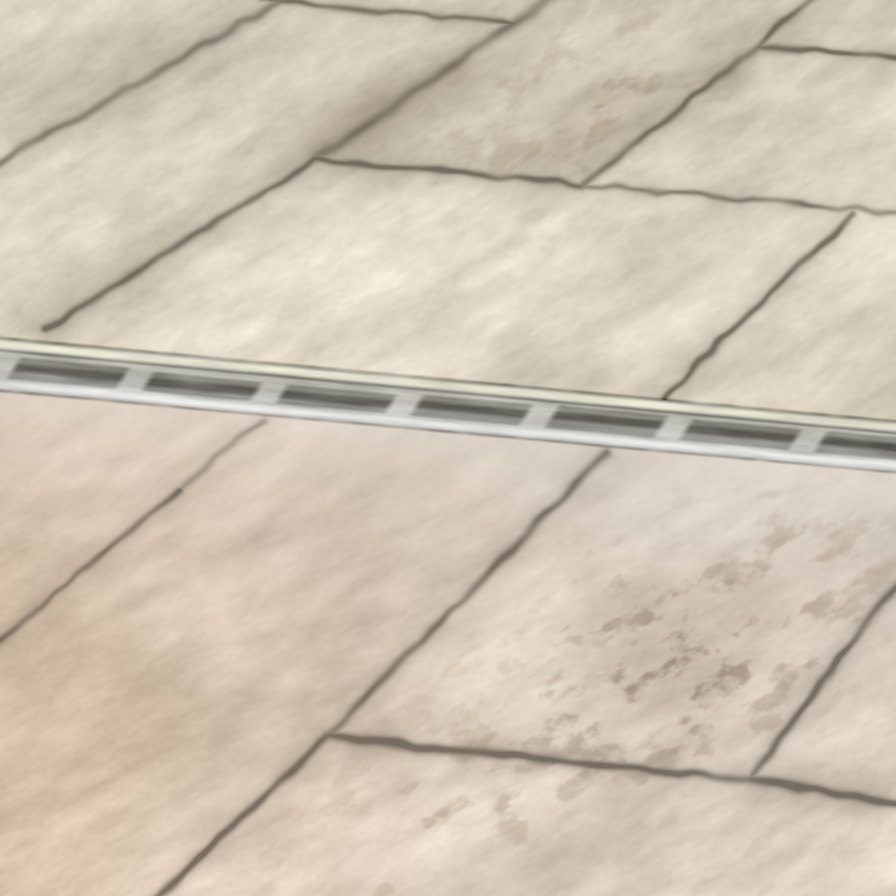
Give the GLSL for this texture, as a three.js fragment shader.

```glsl
// Draws weathered beige stone paving crossed by a slotted metal drain.
varying vec2 vUv;

float hash(vec2 p) {
  return fract(sin(dot(p, vec2(127.1, 311.7))) * 43758.5453);
}

float noise(vec2 p) {
  vec2 i = floor(p), f = fract(p);
  f = f * f * (3.0 - 2.0 * f);
  return mix(mix(hash(i), hash(i + vec2(1.0, 0.0)), f.x),
             mix(hash(i + vec2(0.0, 1.0)), hash(i + vec2(1.0)), f.x), f.y);
}

float fbm(vec2 p) {
  float sum = 0.0, gain = 0.5;
  for (int i = 0; i < 5; i++) {
    sum += gain * noise(p);
    p = mat2(1.6, 1.2, -1.2, 1.6) * p + 7.3;
    gain *= 0.5;
  }
  return sum;
}

vec2 rotate(vec2 p, float angle) {
  float c = cos(angle), s = sin(angle);
  return vec2(c * p.x + s * p.y, c * p.y - s * p.x);
}

float blob(vec2 p, vec2 center, vec2 radius) {
  vec2 d = rotate(p - center, 0.5) / radius;
  return exp(-dot(d, d));
}

// Dark core with a wide soft stain around a segment
float joint(vec2 p, vec2 a, vec2 b, float width, float depth) {
  vec2 ab = b - a;
  float t = clamp(dot(p - a, ab) / dot(ab, ab), 0.0, 1.0);
  float d = length(p - a - ab * t) / width;
  return depth * (0.72 * exp(-d * d) + 0.28 * exp(-d * 0.32));
}

float band(float x, float lo, float hi, float soft) {
  return smoothstep(lo - soft, lo + soft, x) * (1.0 - smoothstep(hi - soft, hi + soft, x));
}

float upperJoints(vec2 p) {
  vec2 corner = vec2(0.352, 0.822), tee = vec2(0.650, 0.794), fork = vec2(0.846, 0.948);
  float j = joint(p, vec2(-0.02, 0.808), vec2(0.31, 0.997), 0.0045, 0.65);
  j = max(j, joint(p, vec2(0.29, 1.0), vec2(0.573, 0.974), 0.0035, 0.8));
  j = max(j, joint(p, vec2(0.62, 1.005), corner, 0.006, 0.65));
  j = max(j, joint(p, corner, vec2(0.05, 0.632), 0.0045, 0.85));
  j = max(j, joint(p, corner, tee, 0.0038, 0.9));
  j = max(j, joint(p, tee, vec2(1.02, 0.760), 0.0035, 0.7));
  j = max(j, joint(p, vec2(0.91, 1.005), fork, 0.004, 0.8));
  j = max(j, joint(p, fork, tee, 0.0045, 0.8));
  j = max(j, joint(p, fork, vec2(1.02, 0.934), 0.0035, 0.9));
  return max(j, joint(p, vec2(0.95, 0.759), vec2(0.742, 0.557), 0.004, 0.85));
}

float lowerJoints(vec2 p) {
  vec2 corner = vec2(0.365, 0.178), tee = vec2(0.836, 0.130);
  float j = joint(p, vec2(0.293, 0.531), vec2(0.2, 0.453), 0.0045, 0.45);
  j = max(j, joint(p, vec2(0.2, 0.453), vec2(-0.02, 0.269), 0.004, 0.8));
  j = max(j, joint(p, vec2(0.677, 0.495), corner, 0.005, 0.75));
  j = max(j, joint(p, corner, vec2(0.17, -0.006), 0.0045, 0.9));
  j = max(j, joint(p, corner, tee, 0.005, 0.9));
  j = max(j, joint(p, tee, vec2(1.02, 0.101), 0.005, 1.0));
  return max(j, joint(p, vec2(1.01, 0.363), tee, 0.0045, 0.85));
}

vec3 stone(vec2 p, float below) {
  vec2 along = rotate(p, 0.5);
  float cloud = fbm(along * vec2(5.0, 11.0) + 3.0) - 0.48;
  float streak = fbm(along * vec2(20.0, 55.0) + 19.0) - 0.48;
  float grain = noise(along * vec2(130.0, 230.0)) - 0.5;
  vec3 warm = mix(vec3(0.865, 0.785, 0.70), vec3(0.86, 0.815, 0.76), smoothstep(0.0, 0.8, p.x));
  vec3 color = mix(vec3(0.85, 0.813, 0.748), warm, below);
  color += vec3(0.21, 0.22, 0.23) * cloud + 0.15 * streak + 0.025 * grain;

  // Broad stains and pale worn areas
  float stain = 0.12 * blob(p, vec2(0.42, 0.88), vec2(0.14, 0.04))
    + 0.10 * blob(p, vec2(0.64, 0.83), vec2(0.10, 0.035))
    + 0.09 * blob(p, vec2(0.12, 0.91), vec2(0.20, 0.06))
    + 0.06 * blob(p, vec2(0.88, 0.85), vec2(0.16, 0.08))
    + 0.09 * blob(p, vec2(0.34, 0.43), vec2(0.13, 0.05))
    + 0.06 * blob(p, vec2(0.75, 0.24), vec2(0.16, 0.06));
  float worn = blob(p, vec2(0.42, 0.71), vec2(0.20, 0.07))
    + blob(p, vec2(0.98, 0.04), vec2(0.12, 0.05));
  color += 0.04 * worn - stain * vec3(0.95, 1.0, 1.0);

  // Pitted patches on the rougher slabs
  float rough = blob(p, vec2(0.77, 0.27), vec2(0.25, 0.13))
    + 0.6 * blob(p, vec2(0.45, 0.07), vec2(0.16, 0.07))
    + 0.5 * blob(p, vec2(0.65, 0.88), vec2(0.18, 0.10));
  float pits = smoothstep(0.52, 0.72, fbm(along * vec2(26.0, 45.0) + 41.0));
  return color - 0.19 * rough * pits * vec3(0.9, 1.0, 1.05);
}

// Drain profile: s runs from its upper edge at 0 to its lower edge at 1
vec3 drain(vec2 p, float s) {
  float streak = fbm(p * vec2(18.0, 130.0) + vec2(0.0, p.x * 12.0)) - 0.48;
  vec3 color = mix(vec3(0.73, 0.73, 0.69), vec3(0.79, 0.79, 0.78), smoothstep(0.3, 0.9, s));
  color += vec3(0.16, 0.15, 0.11) * band(s, 0.05, 0.17, 0.035);
  color -= 0.20 * band(s, 0.20, 0.25, 0.03);
  float cell = (p.x - 0.008 + 0.035 * (s - 0.5)) / 0.15;
  float slot = band(fract(cell), 0.06, 0.87, 0.035);
  float shift = 0.10 * (hash(vec2(floor(cell), 4.0)) - 0.5);
  color -= 0.20 * slot * band(s, 0.34 + shift, 0.76, 0.04);
  color -= 0.17 * slot * band(s, 0.46 + shift, 0.62 + shift, 0.05);
  color += 0.10 * band(s, 0.82, 0.93, 0.04);
  return color + 0.22 * streak;
}

void main() {
  vec2 p = vUv;
  float s = (0.622 - 0.093 * p.x - p.y) / mix(0.058, 0.056, p.x);
  float below = smoothstep(0.4, 0.6, s);
  vec3 color = stone(p, below);

  // Pale haze on the slabs just below the drain
  float haze = below * exp(-max(s - 1.0, 0.0) * 0.55);
  color = mix(color, vec3(0.865, 0.835, 0.805), 0.6 * haze);

  vec2 wobble = vec2(noise(p * 45.0), noise(p * 45.0 + 31.0)) - 0.5;
  vec2 q = p + 0.006 * wobble;
  float gap = mix(upperJoints(q), lowerJoints(q), below);
  gap *= 0.75 + 0.5 * noise(p * 30.0 + 9.0);
  color = mix(color, vec3(0.40, 0.365, 0.32), clamp(gap, 0.0, 0.85));

  // Metal channel with shadowed outer edges
  color = mix(color, drain(p, s), band(s, 0.0, 1.0, 0.03));
  float rim = band(s, -0.04, 0.01, 0.035) + 0.9 * band(s, 0.98, 1.03, 0.035);
  color -= 0.24 * rim * (0.6 + 0.8 * noise(p * 60.0));
  gl_FragColor = vec4(clamp(color, 0.0, 1.0), 1.0);
}
```
